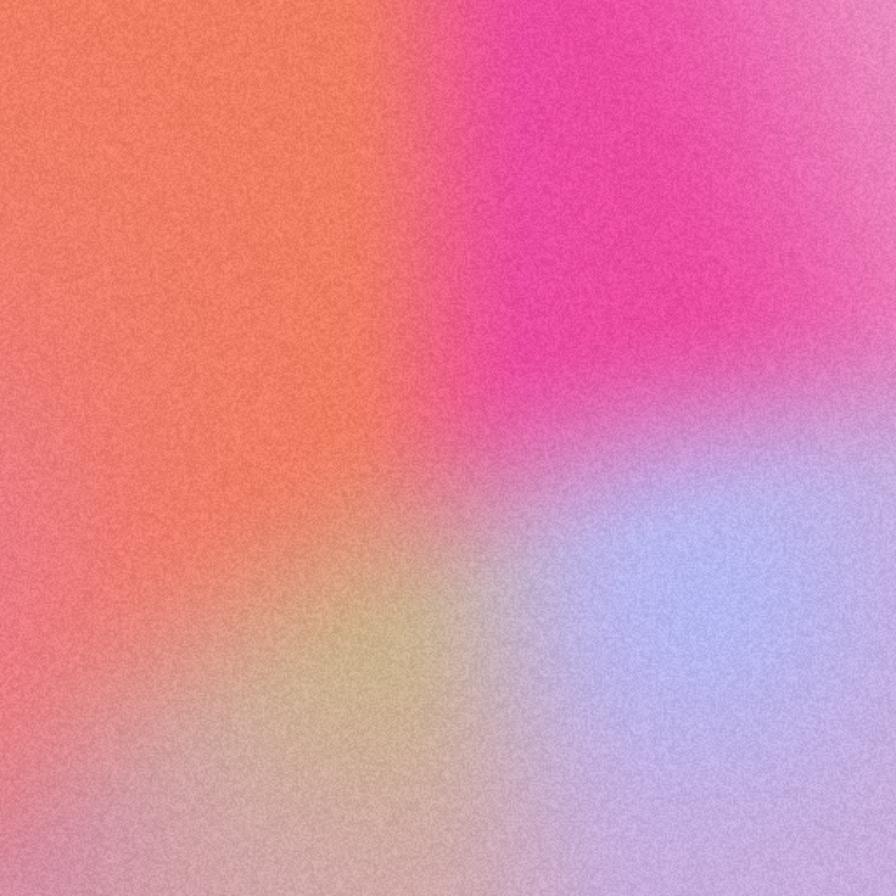
This background is drawn by a WebGL 2 fragment shader. Its source:

```glsl
#version 300 es
precision highp float;

uniform vec2 u_resolution;
out vec4 outColor;

float hash(vec2 p) {
  vec3 q = fract(vec3(p.xyx) * 0.1031);
  q += dot(q, q.yzx + 33.33);
  return fract((q.x + q.y) * q.z);
}

// Smooth value noise, centred on zero
float grain(vec2 p) {
  vec2 cell = floor(p);
  vec2 f = smoothstep(0.0, 1.0, p - cell);
  float low = mix(hash(cell), hash(cell + vec2(1, 0)), f.x);
  float high = mix(hash(cell + vec2(0, 1)), hash(cell + vec2(1, 1)), f.x);
  return mix(low, high, f.y) - 0.5;
}

// Soft elliptical falloff, one at the centre
float glow(vec2 p, vec2 centre, vec2 radius) {
  vec2 d = (p - centre) / radius;
  return exp(-dot(d, d));
}

// Warm upper field: salmon edge, orange, magenta, pale pink corner
vec3 upperField(vec2 uv) {
  vec3 orange = vec3(0.94, 0.49, 0.385);
  vec3 salmon = vec3(0.925, 0.475, 0.52);
  vec3 magenta = vec3(0.925, 0.295, 0.625);
  vec3 palePink = vec3(0.92, 0.55, 0.76);
  vec3 color = mix(orange, salmon, glow(uv, vec2(-0.04, 0.34), vec2(0.2, 0.33)));
  color = mix(color, magenta, smoothstep(0.37, 0.6, uv.x));
  float corner = smoothstep(0.98, 1.42, uv.x + 0.36 * uv.y);
  return mix(color, palePink, corner);
}

// Cool lower field: mauve corner, sand, lavender, blue glow
vec3 lowerField(vec2 uv) {
  vec3 dustyRose = vec3(0.82, 0.66, 0.67);
  vec3 mauve = vec3(0.83, 0.54, 0.64);
  vec3 sand = vec3(0.80, 0.70, 0.53);
  vec3 lavender = vec3(0.785, 0.675, 0.865);
  vec3 blue = vec3(0.71, 0.72, 0.95);
  vec3 color = mix(dustyRose, mauve, glow(uv, vec2(-0.04, 0.06), vec2(0.22, 0.25)));
  color = mix(color, sand, 0.92 * glow(uv, vec2(0.43, 0.3), vec2(0.22, 0.2)));
  color = mix(color, lavender, smoothstep(0.44, 0.74, uv.x));
  return mix(color, blue, glow(uv, vec2(0.79, 0.33), vec2(0.2, 0.19)));
}

void main() {
  vec2 uv = gl_FragCoord.xy / u_resolution;

  // Curved, blurred boundary between the fields
  float boundary = 0.12 + 0.85 * uv.x - 0.4 * uv.x * uv.x;
  float blur = mix(0.17, 0.12, uv.x);
  float upper = smoothstep(-blur, blur, uv.y - boundary);
  vec3 color = mix(lowerField(uv), upperField(uv), upper);

  // Film grain with a fine and a coarser layer
  color += 0.085 * grain(uv * 512.0 - 0.5) + 0.03 * grain(uv * 230.0);
  outColor = vec4(clamp(color, 0.0, 1.0), 1.0);
}
```
